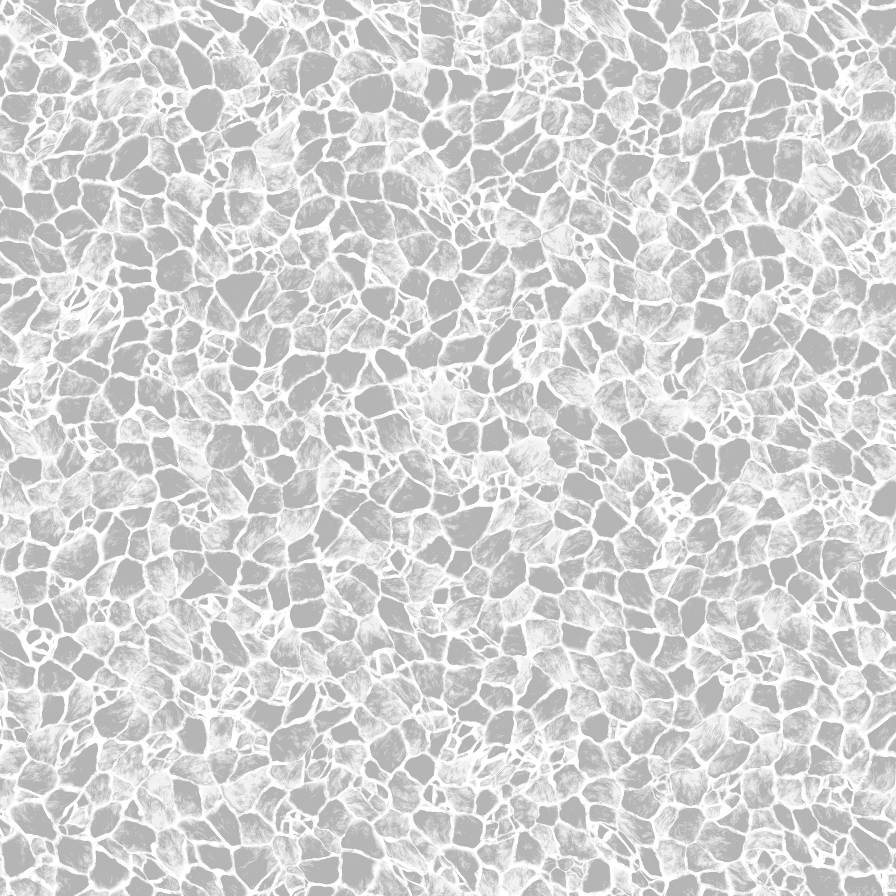
Write a Shadertoy shader that draws this texture map.

```glsl
vec2 hash2(vec2 p) {
    vec3 q = fract(p.xyx * vec3(0.1031, 0.1030, 0.0973));
    q += dot(q, q.yzx + 33.33);
    return fract((q.xx + q.yz) * q.zy);
}

float valueNoise(vec2 p) {
    vec2 i = floor(p), f = fract(p);
    f = f * f * (3.0 - 2.0 * f);
    float low = mix(hash2(i).x, hash2(i + vec2(1, 0)).x, f.x);
    float high = mix(hash2(i + vec2(0, 1)).x, hash2(i + 1.0).x, f.x);
    return mix(low, high, f.y);
}

float grain(vec2 p) {
    float sum = 0.0, amplitude = 0.32;
    for (int i = 0; i < 4; i++) {
        sum += amplitude * valueNoise(p);
        p = mat2(1.6, 1.2, -1.2, 1.6) * p + 7.3;
        amplitude *= 0.85;
    }
    return sum;
}

vec2 site(vec2 cell) {
    return cell + 0.08 + 0.84 * hash2(cell);
}

// Squared distance to a site, reduced by its random weight
float power(vec2 cell, vec2 p) {
    vec2 r = site(cell) - p;
    return dot(r, r) - 0.28 * hash2(cell + 71.0).x;
}

// Weighted cellular pattern: x = rounded edge distance, yz = offset, w = id
vec4 stones(vec2 p) {
    vec2 home = floor(p), owner = home;
    float nearest = 1e3;
    for (int y = -2; y <= 2; y++)
    for (int x = -2; x <= 2; x++) {
        vec2 cell = home + vec2(x, y);
        float d = power(cell, p);
        if (d < nearest) { nearest = d; owner = cell; }
    }
    float blend = 0.0;
    for (int y = -2; y <= 2; y++)
    for (int x = -2; x <= 2; x++) {
        vec2 cell = home + vec2(x, y);
        if (cell == owner) continue;
        float gap = max(distance(site(cell), site(owner)), 0.05);
        blend += exp(-26.0 * (power(cell, p) - nearest) / (2.0 * gap));
    }
    return vec4(-log(blend) / 26.0, p - site(owner), hash2(owner + 37.0).x);
}

void mainImage(out vec4 fragColor, in vec2 fragCoord) {
    vec2 uv = fragCoord / iResolution.y;
    vec2 p = uv * 30.0 + 40.0;
    float pixel = 30.0 / iResolution.y;

    // Bend the cells and roughen their outlines
    p += 0.28 * sin(p.yx * 0.9 + vec2(0.4, 2.1)) + 0.10 * sin(p.yx * 2.3 + p * 0.7);
    p += 0.13 * (vec2(valueNoise(p * 4.0), valueNoise(p * 4.0 + 50.0)) - 0.5);

    // Some cells break up into smaller chips
    vec4 stone = stones(p);
    if (stone.w < 0.13) {
        float rim = stone.x;
        stone = stones(p * 1.9 + 90.0);
        stone.x = min(stone.x / 1.9, rim);
        stone.yz /= 1.9;
    }
    float id = stone.w;
    float tint = fract(id * 57.3);
    float angle = 6.2832 * fract(id * 23.7);
    vec2 facing = vec2(cos(angle), sin(angle));

    // Pale faces carry streaked grain, dark ones clip to flat grey
    vec2 streak = vec2(dot(p, facing), 1.7 * dot(p, vec2(-facing.y, facing.x)));
    float speckle = grain(streak * 2.6 + id * 90.0) - 0.5;
    float face = 0.28 * (tint - 0.42) + 0.55 * speckle + 0.16 * dot(stone.yz, facing);
    face = 0.71 + clamp(face, 0.0, 0.24);

    // White gaps with patchy dust beside the stones
    float inset = 0.035 + 0.06 * fract(id * 11.9);
    float dust = smoothstep(0.42, 0.78, grain(p * 2.2 + 15.0));
    float ground = 1.0 - 0.32 * dust * smoothstep(-0.02, inset, stone.x);

    // Crisp outline on one side, softer on the other
    float softness = 0.6 * pixel + 0.06 * smoothstep(0.1, 0.45, dot(stone.yz, facing));
    float cover = smoothstep(-softness, softness, stone.x - inset + 0.05 * speckle);
    fragColor = vec4(vec3(mix(ground, face, cover)), 1.0);
}
```
